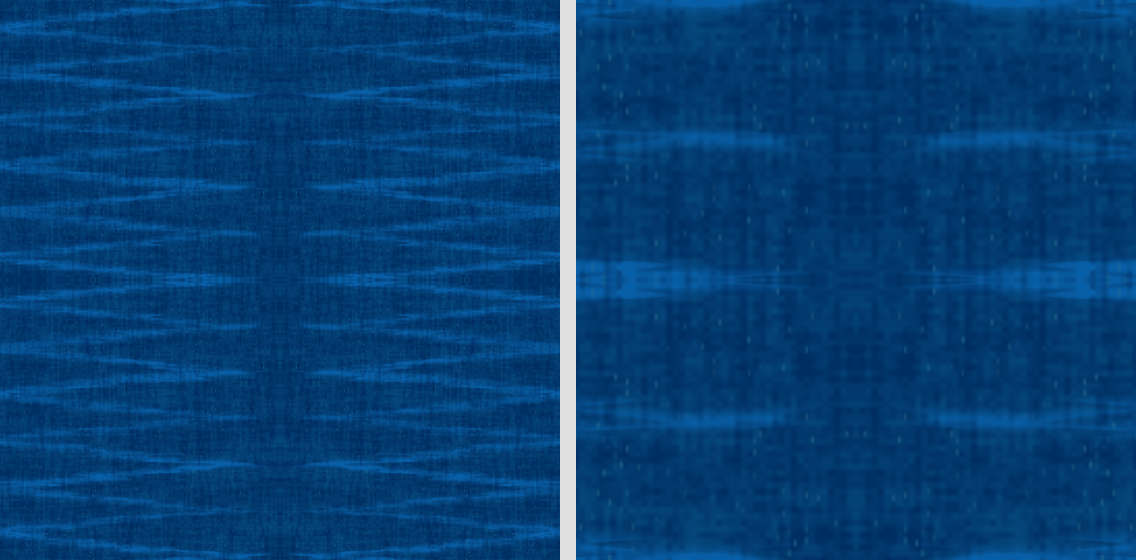
Left, the full canvas; right, a detail of the centre.
A three.js fragment shader for this pattern:

```glsl
varying vec2 vUv;

const float ROWS = 12.2;          // zigzag repeats over the full height
const float TIP_X = 0.085;        // where the two branches part, from the centre
const float TIP_FADE = 0.036;     // inner end of the tips
const float STEP_WIDTH = 0.068;   // length of one dyed step
const float FEATHER = 0.085;      // ragged shift between neighbouring yarns
const float WANDER = 0.007;       // slow vertical drift of the branches
const float LINE_TIP = 0.0055;    // branch half width at the tips
const float LINE_EDGE = 0.0085;   // branch half width at the sides
const float THREADS = 270.0;      // yarns over the full width
const float WEAVE_CONTRAST = 4.0;

const vec3 DEEP = vec3(0.0, 0.188, 0.392);
const vec3 INDIGO = vec3(0.012, 0.24, 0.444);
const vec3 BRIGHT = vec3(0.03, 0.36, 0.635);
const vec3 FLECK = vec3(0.16, 0.45, 0.56);

float hash(vec2 p) {
  vec3 q = fract(vec3(p.xyx) * 0.1031);
  q += dot(q, q.yzx + 33.33);
  return fract((q.x + q.y) * q.z);
}

float noise(vec2 p) {
  vec2 i = floor(p);
  vec2 f = fract(p);
  f = f * f * (3.0 - 2.0 * f);
  return mix(mix(hash(i), hash(i + vec2(1.0, 0.0)), f.x),
             mix(hash(i + vec2(0.0, 1.0)), hash(i + vec2(1.0, 1.0)), f.x), f.y);
}

float bell(float d, float width) {
  return exp(-d * d / (width * width));
}

// Pairs of stepped branches opening from each tip towards the sides
float zigzag(vec2 p) {
  float yarn = noise(vec2(p.x * 6.0, p.y * 210.0) + 17.0);
  float x = p.x + (yarn - 0.5) * FEATHER;
  float s = max(x - TIP_X, 0.0) / STEP_WIDTH;
  float stepped = floor(s) + smoothstep(0.75, 1.0, fract(s));
  float opening = min(mix(s, stepped, 0.8) * STEP_WIDTH / (0.5 - TIP_X), 1.0);

  float y = p.y + (noise(p * vec2(11.0, 17.0) + 5.0) - 0.5) * WANDER;
  float row = floor(y * ROWS + 0.5);
  float fromTip = abs(y * ROWS - row) / ROWS;
  float d = fromTip - opening * 0.5 / ROWS;
  float line = bell(d, mix(LINE_TIP, LINE_EDGE, opening));

  // Alternate tips are paler; separate yarns take the dye unevenly
  float tipStrength = mix(1.0, 0.65, mod(row, 2.0));
  float strength = mix(tipStrength, 0.85, smoothstep(0.1, 0.6, opening));
  strength *= 0.35 + 0.65 * noise(vec2(p.x * 18.0, p.y * 60.0) + 41.0)
                   + 0.6 * noise(vec2(p.x * 22.0, p.y * 230.0) + 151.0);
  return line * strength * smoothstep(TIP_FADE, TIP_FADE + 0.03, x);
}

// Broad block and thin thread on the middle row
float middleBar(vec2 p) {
  float block = smoothstep(0.099, 0.104, p.x) * (1.0 - smoothstep(0.13, 0.22, p.x));
  float thread = smoothstep(0.04, 0.05, p.x) * (1.0 - smoothstep(0.1, 0.12, p.x));
  return 0.85 * block * bell(p.y, 0.012) + 0.6 * thread * bell(p.y, 0.002);
}

// Fine warp and weft with longer uneven streaks
float weave(vec2 p) {
  float warp = noise(p * vec2(THREADS, 40.0) + 3.0);
  float weft = noise(p * vec2(40.0, THREADS) + 71.0);
  float grain = noise(p * THREADS + 29.0);
  float streak = noise(p * vec2(8.0, 95.0) + 13.0);
  float bands = noise(vec2(p.x * 75.0, p.y * 4.0) + 90.0);
  return 0.28 * warp + 0.22 * weft + 0.24 * grain + 0.13 * streak + 0.13 * bands;
}

// Sparse pale thread ends, gathered in vertical bands
float flecks(vec2 p) {
  vec2 grid = p * vec2(290.0, 150.0);
  grid.y += 7.0 * hash(vec2(floor(grid.x), 37.0));
  vec2 cell = floor(grid);
  vec2 local = abs(fract(grid) - 0.5);
  float band = smoothstep(0.45, 0.8, noise(vec2(p.x * 26.0, 8.0)));
  float present = step(0.985 - 0.07 * band, hash(cell + 113.0));
  vec2 soft = 1.0 - smoothstep(vec2(0.05), vec2(0.5), local);
  return present * soft.x * soft.y * hash(cell + 211.0);
}

void main() {
  // Mirror across both axes
  vec2 p = abs(vUv - 0.5);

  // Dyed ground, deepest in the middle column and towards the sides
  float cloth = weave(p);
  float ground = 0.84 + (cloth - 0.5) * WEAVE_CONTRAST;
  ground += 0.6 * (noise(p * vec2(9.0, 26.0) + 60.0) - 0.5);
  ground -= 0.24 * (1.0 - smoothstep(0.025, 0.06, p.x));
  ground -= 0.22 * smoothstep(0.25, 0.5, p.x);
  vec3 color = mix(DEEP, INDIGO, clamp(ground, -0.2, 2.0));

  // Resist-dyed pattern, broken up by the weave
  float dye = max(zigzag(p), middleBar(p));
  dye *= 0.9 + (cloth - 0.5) * 1.6;
  color = mix(color, BRIGHT, clamp(dye, 0.0, 1.1));

  color = mix(color, FLECK, 0.5 * flecks(p));
  gl_FragColor = vec4(max(color, 0.0), 1.0);
}
```
